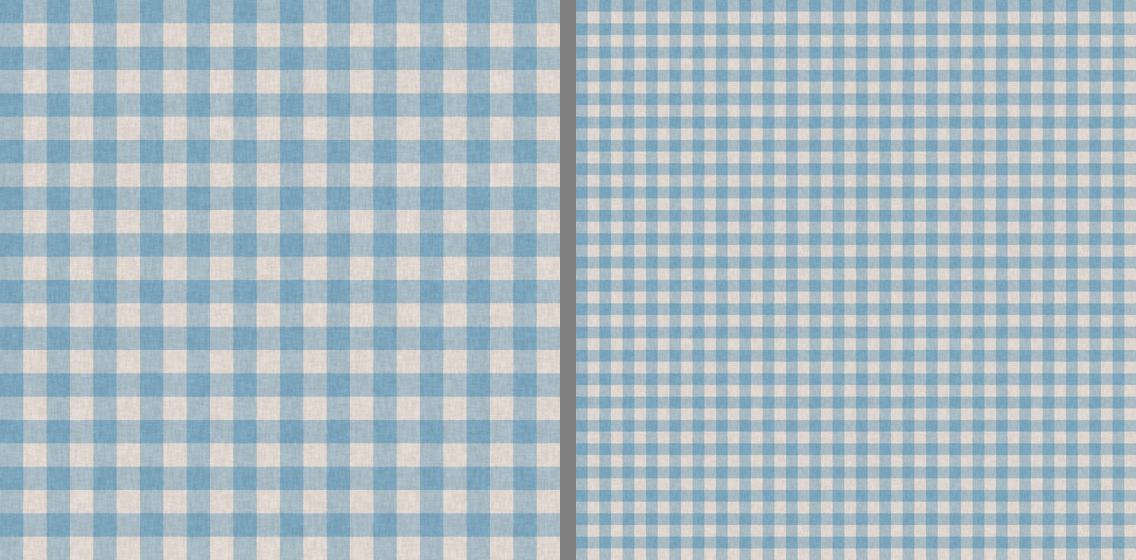
Left: one tile. Right: repeated 2 by 2.
This pattern is drawn by a WebGL 2 fragment shader. Its source:

```glsl
#version 300 es
precision highp float;
// Blue and cream gingham check, twelve repeats each way, with a fine linen weave.

uniform vec2 u_resolution;
out vec4 fragColor;

const float REPEATS = 12.0;
const vec3 CREAM = vec3(0.872, 0.840, 0.812);
const vec3 PALE_BLUE = vec3(0.660, 0.732, 0.768);
const vec3 DEEP_BLUE = vec3(0.488, 0.648, 0.735);

float hash(vec2 p) {
    vec3 q = fract(vec3(p.xyx) * 0.1031);
    q += dot(q, q.yzx + 33.33);
    return fract((q.x + q.y) * q.z);
}

// Value noise in -1..1 that wraps after a whole number of cells.
float tiledNoise(vec2 uv, vec2 cells, float seed) {
    vec2 p = uv * cells;
    vec2 i = floor(p);
    vec2 f = fract(p);
    f = f * f * (3.0 - 2.0 * f);
    vec2 lo = mod(i, cells) + seed;
    vec2 hi = mod(i + 1.0, cells) + seed;
    float bottom = mix(hash(lo), hash(vec2(hi.x, lo.y)), f.x);
    float top = mix(hash(vec2(lo.x, hi.y)), hash(hi), f.x);
    return mix(bottom, top, f.y) * 2.0 - 1.0;
}

// One for the first half of each repeat, zero for the second.
float stripe(float x, float softness) {
    float fromCentre = abs(fract(x + 0.25) - 0.5);
    return 1.0 - smoothstep(0.25 - softness, 0.25 + softness, fromCentre);
}

// Slubs along warp and weft, plus fine grain and faint mottling.
float linen(vec2 uv) {
    float warp = tiledNoise(uv, vec2(360.0, 72.0), 11.0);
    float weft = tiledNoise(uv, vec2(72.0, 360.0), 47.0);
    float grain = tiledNoise(uv, vec2(400.0), 83.0);
    float mottle = tiledNoise(uv, vec2(48.0), 129.0);
    return 0.022 * warp + 0.016 * weft + 0.018 * grain + 0.005 * mottle;
}

void main() {
    vec2 uv = gl_FragCoord.xy / u_resolution;
    vec2 softness = 0.6 * REPEATS / u_resolution;

    // Blue bands start at the left and top edges.
    float column = stripe(uv.x * REPEATS, softness.x);
    float row = stripe((1.0 - uv.y) * REPEATS, softness.y);

    // Cream where no bands meet, pale on one, deep where two cross.
    vec3 offRow = mix(CREAM, PALE_BLUE, column);
    vec3 onRow = mix(PALE_BLUE, DEEP_BLUE, column);
    vec3 cloth = mix(offRow, onRow, row);

    fragColor = vec4(clamp(cloth + linen(uv), 0.0, 1.0), 1.0);
}
```
